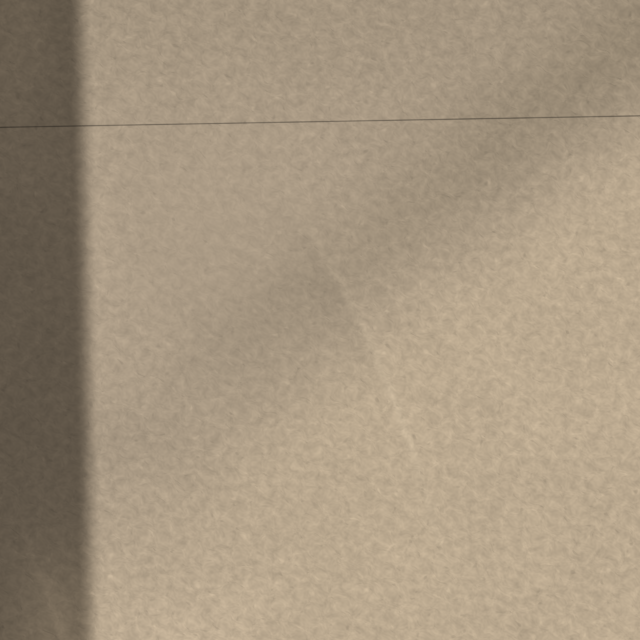
This texture is drawn by a WebGL 2 fragment shader. Its source:

```glsl
#version 300 es
precision highp float;

uniform vec2 u_resolution;
out vec4 fragColor;

// Colours
const vec3 LIT_STONE = vec3(0.732, 0.662, 0.562);
const vec3 MID_STONE = vec3(0.672, 0.609, 0.525);
const vec3 DIM_STONE = vec3(0.592, 0.536, 0.455);
const vec3 SHADOW_TINT = vec3(0.555, 0.547, 0.535);
const vec3 SCRATCH_COLOR = vec3(0.79, 0.72, 0.615);

// Layout, in canvas units
const float LIGHT_SLOPE = 0.75;
const float LIGHT_OFFSET = 0.06;
const float LIGHT_SOFTNESS = 0.15;
const float BAND_CENTER = 0.13;
const float BAND_WIDTH = 0.11;
const float SHADOW_SOFTNESS = 0.02;
const float SEAM_LEFT = 0.801;
const float SEAM_RISE = 0.018;
const float SEAM_WIDTH = 0.0012;
const float SEAM_DEPTH = 0.3;
const float SCRATCH_WIDTH = 0.0075;

// Surface detail
const int GRAIN_OCTAVES = 3;
const float GRAIN_SCALE = 66.0;
const float GRAIN_STRENGTH = 0.15;
const float GRAIN_ANGLE = -0.5;
const float GRAIN_WARP = 0.006;
const float CLOUD_STRENGTH = 0.04;
const float FLECK_STRENGTH = 0.07;

vec2 randomGradient(vec2 cell) {
    vec3 p = fract(vec3(cell.xyx) * vec3(0.1031, 0.103, 0.0973));
    p += dot(p, p.yzx + 33.33);
    float angle = 6.28318 * fract((p.x + p.y) * p.z);
    return vec2(cos(angle), sin(angle));
}

float gradientNoise(vec2 p) {
    vec2 cell = floor(p);
    vec2 f = fract(p);
    vec2 blend = f * f * f * (f * (f * 6.0 - 15.0) + 10.0);
    float a = dot(randomGradient(cell), f);
    float b = dot(randomGradient(cell + vec2(1, 0)), f - vec2(1, 0));
    float c = dot(randomGradient(cell + vec2(0, 1)), f - vec2(0, 1));
    float d = dot(randomGradient(cell + vec2(1, 1)), f - vec2(1, 1));
    return mix(mix(a, b, blend.x), mix(c, d, blend.x), blend.y);
}

float fractalNoise(vec2 p, int octaves) {
    float sum = 0.0;
    float weight = 0.5;
    for (int i = 0; i < octaves; i++) {
        sum += weight * gradientNoise(p);
        p = p * 1.9 + 17.3;
        weight *= 0.75;
    }
    return sum;
}

vec2 rotate(vec2 p, float angle) {
    float c = cos(angle);
    float s = sin(angle);
    return vec2(c * p.x + s * p.y, c * p.y - s * p.x);
}

float glow(vec2 p, vec2 center, vec2 radius) {
    vec2 q = (p - center) / radius;
    return exp(-dot(q, q));
}

float bell(float x, float width) {
    return exp(-x * x / (width * width));
}

// Broad diagonal light with a dim band above it
vec3 stoneLight(vec2 uv) {
    float d = uv.y - LIGHT_OFFSET - LIGHT_SLOPE * uv.x;
    float lit = 1.0 - smoothstep(-LIGHT_SOFTNESS, LIGHT_SOFTNESS, d);
    lit *= mix(0.55, 1.0, smoothstep(0.2, 0.6, uv.x));
    vec3 color = mix(MID_STONE, LIT_STONE, lit);
    float band = bell(d - BAND_CENTER, BAND_WIDTH) * smoothstep(0.1, 0.8, uv.x);
    float top = smoothstep(0.7, 1.05, uv.y) * 0.42;
    color = mix(color, DIM_STONE, clamp(band * 0.7 + top, 0.0, 1.0));
    color *= 1.0 + 0.06 * glow(uv, vec2(0.27, 0.0), vec2(0.15, 0.09));
    color *= 1.0 + 0.025 * glow(uv, vec2(0.15, 0.55), vec2(0.05, 0.22));
    color *= 1.0 - 0.03 * glow(uv, vec2(0.42, 0.48), vec2(0.13, 0.1));
    color *= 1.0 - 0.03 * glow(uv, vec2(0.23, 0.3), vec2(0.1, 0.09));
    return color;
}

void main() {
    vec2 uv = gl_FragCoord.xy / u_resolution;
    vec3 color = stoneLight(uv);

    // Curved pale scratch, fading at both ends
    float arc = uv.x - (0.7116 - 0.1216 * uv.y - 0.3625 * uv.y * uv.y);
    float arcFade = 0.16 * smoothstep(0.02, 0.15, uv.y) * (1.0 - smoothstep(0.6, 0.75, uv.y))
        + 0.27 * bell(uv.y - 0.36, 0.11);
    color = mix(color, SCRATCH_COLOR, arcFade * bell(arc, SCRATCH_WIDTH));
    float arcStep = (smoothstep(-0.006, 0.006, arc) - 0.5) * bell(arc, 0.06);
    color *= 1.0 + 0.05 * arcStep * bell(uv.y - 0.5, 0.12);

    // Soft shadow down the left side, lighter at both ends
    float shadowEdge = 0.141 - 0.004 * uv.y - 0.013 * uv.y * uv.y;
    float shadow = 1.0 - smoothstep(-SHADOW_SOFTNESS, SHADOW_SOFTNESS, uv.x - shadowEdge);
    float shadowLift = 0.15 * glow(uv, vec2(0.03, 1.0), vec2(0.08, 0.25))
        + 0.17 * glow(uv, vec2(0.09, 0.0), vec2(0.07, 0.14));
    color *= mix(vec3(1.0), SHADOW_TINT * (1.0 + shadowLift), shadow);
    float streak = uv.x - 0.105 + 0.42 * uv.y;
    color *= 1.0 + 0.05 * shadow * bell(streak, 0.008) * (1.0 - smoothstep(0.1, 0.24, uv.y));

    // Mottling, wrinkled grain and short flecks
    float clouds = fractalNoise(uv * 7.0, 3);
    vec2 warp = vec2(gradientNoise(uv * 45.0), gradientNoise(uv * 45.0 + 31.7));
    vec2 slanted = rotate(uv + GRAIN_WARP * warp, GRAIN_ANGLE);
    float grain = fractalNoise(slanted * GRAIN_SCALE * vec2(0.9, 1.1), GRAIN_OCTAVES);
    float calm = 1.0 - 0.35 * glow(uv, vec2(0.33, 0.62), vec2(0.2));
    color *= 1.0 + CLOUD_STRENGTH * clouds + GRAIN_STRENGTH * calm * grain;
    float paleFleck = smoothstep(0.3, 0.65, gradientNoise(slanted * vec2(72.0, 110.0) + 9.0));
    float darkFleck = smoothstep(0.3, 0.65, gradientNoise(slanted * vec2(85.0, 135.0) + 51.0));
    color *= 1.0 + FLECK_STRENGTH * (0.8 * paleFleck - darkFleck) * calm;

    // Thin continuous seam between slabs
    float seam = uv.y - SEAM_LEFT - SEAM_RISE * uv.x;
    float seamWear = 0.95 + 0.25 * gradientNoise(vec2(uv.x * 20.0, 3.5));
    color *= 1.0 - SEAM_DEPTH * seamWear * bell(seam, SEAM_WIDTH);

    fragColor = vec4(color, 1.0);
}
```
